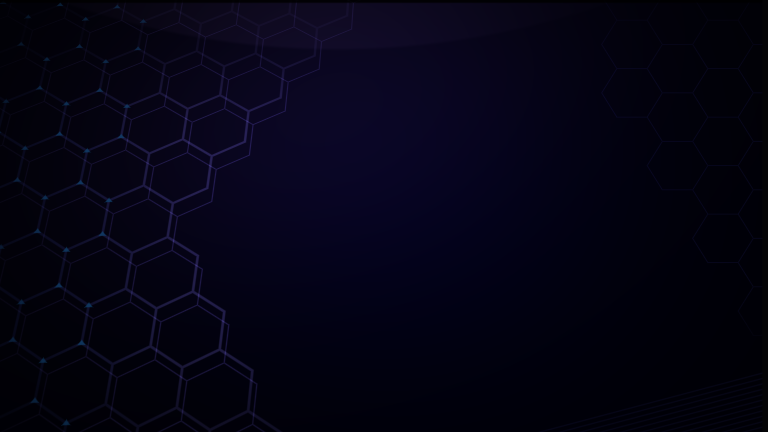
A Shadertoy shader for this background:

```glsl
// Dark indigo backdrop with a tilted honeycomb on the left, a fainter one on
// the right, a curved sheen along the top and fine stripes in the corner.
// Glows are Gaussians; honeycombs are unions of hexagon distance fields.

const vec3 BASE = vec3(0.001, 0.001, 0.019);
const vec3 PURPLE_GLOW = vec3(0.042, 0.025, 0.072);
const vec3 BLUE_GLOW = vec3(0.000, 0.001, 0.072);
const vec3 SHEEN = vec3(0.030, 0.021, 0.038);
const vec3 BOLD_LINE = vec3(0.120, 0.108, 0.215);
const vec3 BOLD_LINE_LEFT = vec3(0.055, 0.075, 0.190);
const vec3 THIN_LINE = vec3(0.115, 0.095, 0.225);
const vec3 MARKER = vec3(0.06, 0.27, 0.45);
const vec3 FAINT_LINE = vec3(0.026, 0.026, 0.085);
const vec3 STRIPE = vec3(0.020, 0.020, 0.060);
const vec3 RIM = vec3(0.016, 0.016, 0.024);

// Left honeycomb: anchor cell, two corner vectors, perspective, copy offset
const vec2 LEFT_ANCHOR = vec2(0.412, 0.605);
const vec2 CORNER_A = vec2(0.0787, 0.0340);
const vec2 CORNER_B = vec2(0.0116, 0.0741);
const float PERSPECTIVE = 0.24;
const vec2 COPY_OFFSET = vec2(0.0104, -0.031);

// Right honeycomb: anchor cell and cell radii
const vec2 RIGHT_ANCHOR = vec2(1.463, 0.785);
const vec2 RIGHT_RADII = vec2(0.0702, 0.0648);

const float HEX_SIZE = 0.077;
const float BOLD_WIDTH = 0.0026;
const float THIN_WIDTH = 0.0011;
const float MARKER_SIZE = 0.16;
const float MARKER_TILT = 0.43;
const float ROOT3 = 1.7320508;
const int LEFT = 0;
const int RIGHT = 1;

float gaussian(vec2 d, vec2 radii) {
    d /= radii;
    return exp(-dot(d, d));
}

float hexDistance(vec2 p) {
    p = abs(p);
    return max(p.y, dot(p, vec2(0.5 * ROOT3, 0.5))) - 0.5 * ROOT3;
}

// Triangle that stands upright once the honeycomb is tilted
float markerDistance(vec2 p) {
    float c = cos(MARKER_TILT), s = sin(MARKER_TILT);
    p = mat2(c, s, -s, c) * p + vec2(0.0, 0.3 * MARKER_SIZE);
    return max(-p.y, abs(p.x) * 0.8 + p.y * 0.6 - 0.5 * MARKER_SIZE);
}

// Which cells of each honeycomb exist
bool hasCell(vec2 id, int side) {
    if (side == LEFT) return id.x < -0.5 || id.y < 0.5;
    return id.x > -0.5 && id.y < 2.0 * id.x + 0.5;
}

// x: distance to the nearest cell edge, y: distance to the nearest marker
vec2 honeycomb(vec2 h, int side) {
    float column = h.x / 1.5;
    vec2 home = round(vec2(column, 0.5 * column - h.y / ROOT3));
    vec2 nearest = vec2(10.0);
    for (int i = -1; i <= 1; i++) {
        for (int j = -1; j <= 1; j++) {
            vec2 id = home + vec2(i, j);
            if (!hasCell(id, side)) continue;
            vec2 q = h - vec2(1.5 * id.x, ROOT3 * (0.5 * id.x - id.y));
            nearest.x = min(nearest.x, abs(hexDistance(q)));
            if (id.x + id.y < -0.5) {
                float upper = markerDistance(q - vec2(-0.5, 0.5 * ROOT3));
                float lower = markerDistance(q - vec2(-1.0, 0.0));
                nearest.y = min(nearest.y, min(upper, lower));
            }
        }
    }
    return nearest * HEX_SIZE;
}

// Canvas position to the regular hexagon space of the left honeycomb
vec2 leftSpace(vec2 p) {
    vec2 d = p - LEFT_ANCHOR;
    d /= 1.0 - PERSPECTIVE * d.y;
    mat2 regular = mat2(1.0, 0.0, 0.5, 0.5 * ROOT3);
    return regular * inverse(mat2(CORNER_A, CORNER_B)) * d;
}

float fill(float d, float pixel) {
    return 1.0 - smoothstep(-0.75 * pixel, 0.75 * pixel, d);
}

void mainImage(out vec4 fragColor, in vec2 fragCoord) {
    vec2 p = fragCoord / iResolution.y;
    float pixel = 1.0 / iResolution.y;
    float right = iResolution.x / iResolution.y;

    // Background glows, the purple one tilted
    vec2 d = mat2(0.95, -0.31, 0.31, 0.95) * (p - vec2(0.76, 0.75));
    vec3 color = BASE + PURPLE_GLOW * gaussian(d, vec2(0.58, 0.36));
    color += BLUE_GLOW * gaussian(p - vec2(0.93, 0.52), vec2(0.58, 0.47));

    // Curved sheen hanging from the top
    float arc = 0.885 + 0.27 * pow(p.x - 0.78, 2.0);
    float sheen = smoothstep(arc - 0.004, arc + 0.006, p.y);
    color += SHEEN * sheen * gaussian(vec2(p.x - 0.68, 0.0), vec2(0.52, 1.0));

    // Left honeycomb: thin copy, bold lines, markers
    float inward = smoothstep(-0.05, 0.48, p.x);
    float vertical = mix(1.0, 0.2, smoothstep(0.66, 0.95, p.y));
    vertical *= mix(0.5, 1.0, smoothstep(0.0, 0.25, p.y));
    float thin = honeycomb(leftSpace(p - COPY_OFFSET), LEFT).x;
    vec2 bold = honeycomb(leftSpace(p), LEFT);
    vec3 boldColor = mix(BOLD_LINE_LEFT, BOLD_LINE, inward) * mix(0.3, 1.0, inward);
    color += THIN_LINE * fill(thin - THIN_WIDTH, pixel) * mix(0.2, 1.0, inward) * sqrt(vertical);
    color += boldColor * fill(bold.x - BOLD_WIDTH, pixel) * vertical;
    float markerFade = smoothstep(-0.15, 0.2, p.x) * mix(0.5, 1.0, vertical);
    color = mix(color, MARKER, 0.7 * fill(bold.y, pixel) * markerFade);

    // Right honeycomb
    float faint = honeycomb((p - RIGHT_ANCHOR) / RIGHT_RADII, RIGHT).x;
    float rightFade = smoothstep(0.1, 0.4, p.y) * mix(1.0, 0.4, smoothstep(0.8, 1.0, p.y));
    color += FAINT_LINE * fill(faint - THIN_WIDTH, pixel) * rightFade;

    // Slanted stripes in the lower right corner
    float slope = 0.03 + 0.265 * (p.x - 1.34) - p.y;
    float stripe = abs(fract(slope / 0.0125) - 0.5) * 0.0125;
    color += STRIPE * fill(stripe - 0.0015, pixel) * smoothstep(0.0, 0.005, slope);

    // Dark top edge and grey right rim
    color *= 1.0 - 0.85 * smoothstep(0.991, 0.996, p.y);
    color = mix(color, RIM, smoothstep(-pixel, pixel, p.x - right + 0.013));
    fragColor = vec4(color, 1.0);
}
```
